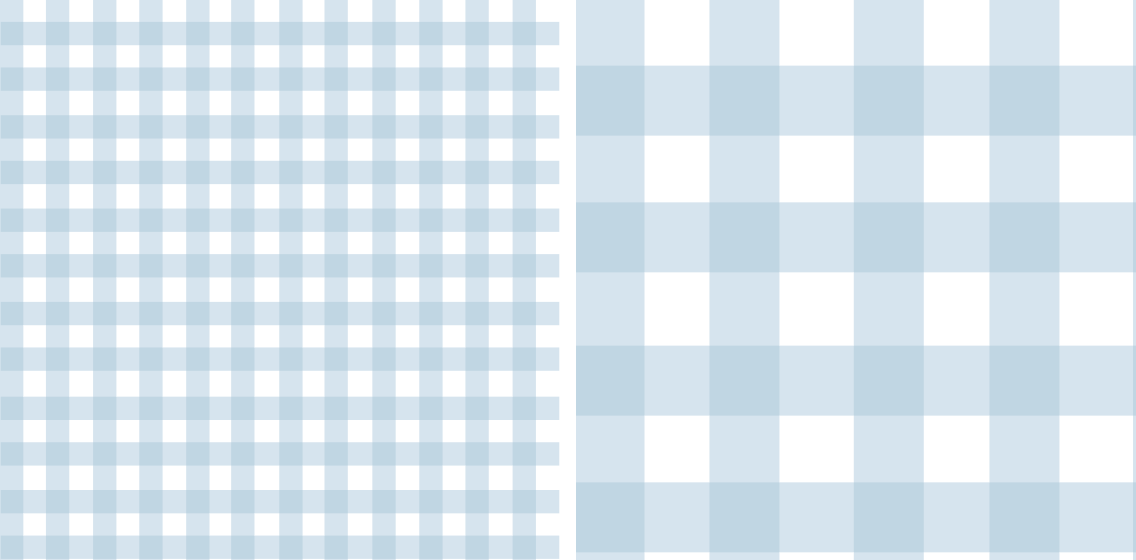
Left, the full canvas; right, a detail of the centre.
Write a Shadertoy shader that draws this pattern.

```glsl
// Pale blue gingham: twelve half-width bands each way over white, darker where
// they cross. Each band's start is nudged slightly off the regular grid, and
// edges are smoothed by box coverage of one pixel.

// Coverage of the interval [start, start + width] at t, softened over one pixel
float bandCoverage(float t, float start, float width, float pixel) {
    return clamp((0.5 * width - abs(t - start - 0.5 * width)) / pixel + 0.5, 0.0, 1.0);
}

// Index of the nearest band, with slack for bands that start early
float bandIndex(float t) {
    return clamp(floor(t + 0.1), 0.0, 11.0);
}

// Upright bands: alternate ones sit left, more so in the middle third
float columnStart(float i) {
    float odd = mod(i, 2.0);
    float middle = step(4.0, i) * step(i, 7.0);
    float shift = mix(-0.17 * i, -1.0 - 2.0 * middle, odd);
    return i + shift / 64.0;
}

// Level bands: every other one sits higher, and all rise above the lower third
float rowStart(float i) {
    float even = 1.0 - mod(i, 2.0);
    return i + (1.5 * even + 2.0 * step(4.0, i)) / 64.0;
}

void mainImage(out vec4 fragColor, in vec2 fragCoord) {
    // One unit per repeat
    vec2 p = 12.0 * fragCoord / iResolution.xy;
    vec2 pixel = 12.0 / iResolution.xy;

    float column = bandCoverage(p.x, columnStart(bandIndex(p.x)), 0.5, pixel.x);
    float row = bandCoverage(p.y, rowStart(bandIndex(p.y)), 0.5, pixel.y);

    // Level bands stop just short of the sides
    row *= bandCoverage(p.x, 0.015, 11.97, pixel.x);

    // White cloth, single tint, then the deeper tint at crossings
    vec3 color = mix(vec3(1.0), vec3(0.839, 0.894, 0.933), max(column, row));
    color = mix(color, vec3(0.753, 0.839, 0.890), column * row);

    fragColor = vec4(color, 1.0);
}
```
